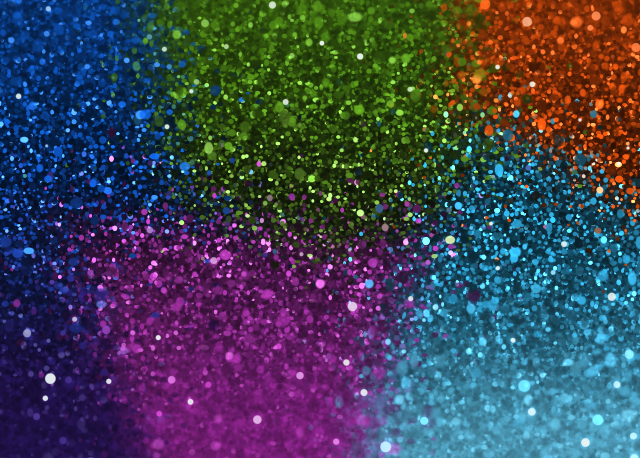
This texture is drawn by a WebGL 2 fragment shader. Its source:

```glsl
#version 300 es
precision highp float;
// Spilled glitter in six blended colours, shot with a shallow depth of field.
// Scattered cellular flakes sample a soft colour map at jittered positions;
// blur grows away from a sharp middle band, and pale bokeh discs lie on top.
uniform vec2 u_resolution;
out vec4 fragColor;

vec3 hash3(vec2 p) {
    vec3 q = fract(p.xyx * vec3(0.1031, 0.1030, 0.0973));
    q += dot(q, q.yxz + 33.33);
    return fract((q.xxy + q.yzz) * q.zyx);
}

// Colour of the pile at uv; soft is half the width of the borders.
vec3 pileColour(vec2 uv, float soft) {
    float x = uv.x, y = uv.y;
    vec3 blue = mix(vec3(0.13, 0.07, 0.30), vec3(0.04, 0.25, 0.56), smoothstep(0.12, 0.72, y));
    vec3 magenta = mix(vec3(0.52, 0.13, 0.52), vec3(0.46, 0.15, 0.46), smoothstep(0.0, 0.5, y));
    vec3 green = mix(vec3(0.20, 0.29, 0.09), vec3(0.25, 0.43, 0.07), smoothstep(0.5, 0.85, y));
    vec3 cyan = mix(vec3(0.32, 0.64, 0.76), vec3(0.13, 0.48, 0.63), smoothstep(0.0, 0.45, y));
    vec3 orange = vec3(0.64, 0.23, 0.04);

    float inMagenta = min(x - 0.23 + 0.25 * y, 0.51 - y);
    float inGreen = min(x - 0.33 + 0.1 * y, y - 0.45 - 0.5 * abs(x - 0.52));
    float inCyan = min(x - 0.57 - 0.08 * y - 0.25 * y * y, 0.76 - y);
    float inOrange = min(x - 0.72, y - 0.74 + 0.8 * (x - 0.75));

    vec3 c = mix(blue, magenta, smoothstep(-soft, soft, inMagenta));
    c = mix(c, green, smoothstep(-soft, soft, inGreen));
    c = mix(c, cyan, smoothstep(-soft, soft, inCyan));
    return mix(c, orange, smoothstep(-soft, soft, inOrange));
}

// 0 in the sharp band, 1 at the blurred near edge.
float defocus(float y) {
    return clamp(max((0.52 - y) / 0.45, (y - 0.62) / 0.55), 0.0, 1.0);
}

// One grid of flakes painted over the colour below.
vec3 addFlakes(vec3 base, vec2 p, float aspect, float cells, float layer) {
    vec2 g = p * cells, id = floor(g);
    float pixel = cells / u_resolution.y;
    for (int j = -1; j <= 1; j++)
    for (int i = -1; i <= 1; i++) {
        vec2 cell = id + vec2(i, j);
        vec3 a = hash3(cell + 71.0 * layer + 13.0);
        vec3 b = hash3(cell + 37.0 * layer + 211.0);
        vec2 centre = cell + a.xy;
        vec2 uv = centre / cells / vec2(aspect, 1.0);
        float blur = defocus(uv.y);

        // Most flakes stay near home; a few stray far into other colours.
        vec2 stray = (b.xy - 0.5) * (0.08 + 0.5 * pow(a.z, 5.0)) * (1.0 - 0.5 * blur);
        vec3 tint = pileColour(uv + stray, 0.025);
        float shine = hash3(cell + 5.0 * layer + 401.0).x;
        float light = mix(0.22 + 2.0 * shine * shine, 0.6 + 0.85 * shine * shine, blur);
        tint = tint * light + vec3(0.45, 0.5, 0.45) * smoothstep(0.92, 1.0, shine) * (1.0 - 0.6 * blur);

        // Coarser grids thin out, above all within the sharp band.
        float density = layer < 1.5 ? 0.85 : mix(0.07, 0.34, blur);
        float present = step(b.z, density);
        vec2 off = (g - centre) * vec2(0.8 + 0.5 * b.x, 0.8 + 0.5 * b.y);
        float radius = mix(0.46, 0.56, blur) * (0.7 + 0.4 * a.z);
        float edge = max(mix(0.08, 0.24, blur), 0.7 * pixel);
        float disc = 1.0 - smoothstep(radius - edge, radius + edge, length(off));
        base = mix(base, tint, disc * present * mix(0.9, 0.42, blur));
    }
    return base;
}

// Bright discs: small when sharp, wide and round when blurred.
vec3 addBokeh(vec3 base, vec2 p, float aspect, float cells, float chance, float size) {
    vec2 g = p * cells, id = floor(g);
    for (int j = -1; j <= 1; j++)
    for (int i = -1; i <= 1; i++) {
        vec2 cell = id + vec2(i, j);
        vec3 a = hash3(cell + 17.0 * cells);
        vec3 b = hash3(cell + 29.0 * cells + 90.0);
        vec2 centre = (cell + a.xy) / cells;
        vec2 uv = centre / vec2(aspect, 1.0);
        float blur = defocus(uv.y);
        float radius = size * mix(0.45, 1.0, blur) * (0.75 + 0.4 * b.x);
        float d = length(p - centre);
        float edge = max(0.16 * radius, 0.8 / u_resolution.y);
        float disc = 1.0 - smoothstep(radius - edge, radius + edge, d);
        float glow = exp(-d * d / (radius * radius * 2.5));
        vec3 tint = pileColour(uv, 0.04);
        vec3 lit = mix(tint * 1.7 + 0.08, vec3(0.93, 0.97, 0.96), smoothstep(0.25, 0.8, b.y));
        float present = step(a.z, chance);
        base += present * glow * tint * 0.3;
        base = mix(base, lit, present * disc * (0.6 + 0.35 * b.y));
    }
    return base;
}

void main() {
    float aspect = u_resolution.x / u_resolution.y;
    vec2 p = gl_FragCoord.xy / u_resolution.y;
    vec2 uv = gl_FragCoord.xy / u_resolution;

    // Soft bed with gentle uneven shading.
    float clumps = sin(p.x * 17.0 + 2.0 * sin(p.y * 13.0)) * sin(p.y * 21.0 + 1.5 * sin(p.x * 11.0));
    float blur = defocus(uv.y);
    vec3 colour = pileColour(uv, 0.09) * mix(0.4, 0.93, blur) * (1.0 + 0.08 * clumps);

    // Fine flakes first, then sparser and larger ones.
    for (int k = 0; k < 5; k++) {
        float layer = float(k);
        colour = addFlakes(colour, p, aspect, 125.0 * pow(0.76, layer), layer);
    }
    colour = addBokeh(colour, p, aspect, 19.0, 0.16, 0.0085);
    colour = addBokeh(colour, p, aspect, 8.0, 0.28, 0.0135);
    fragColor = vec4(clamp(colour, 0.0, 1.0), 1.0);
}
```
